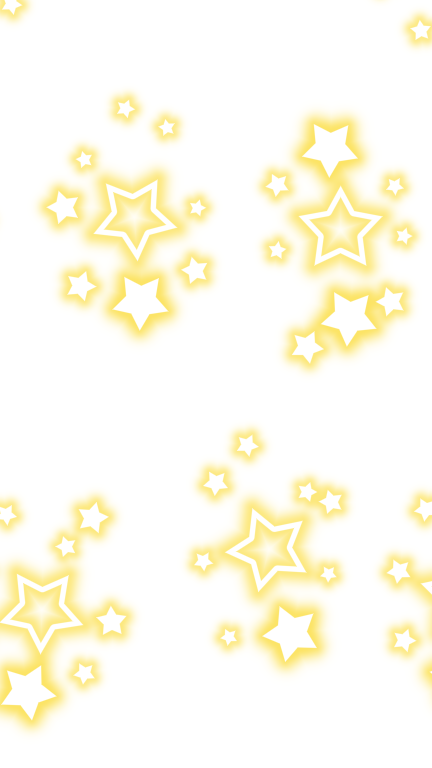
This pattern is drawn by a Shadertoy shader. Its source:

```glsl
// Clusters of white five-pointed stars with soft yellow halos on white.
// Each jittered grid cell holds one outlined star ringed by solid ones;
// halos are Gaussian falloffs of the star distance, lengths in canvas widths.

const float TAU = 6.28319;
const vec3 PAPER = vec3(1.0);
const vec3 HALO_COLOR = vec3(0.985, 0.87, 0.27);

const vec2 CELL = vec2(0.48, 0.80);       // spacing of clusters
const vec2 JITTER = vec2(0.03, 0.08);     // wander of a cluster centre
const float ROW_SHIFT = 0.18;             // sideways step of each row
const vec2 GRID_ORIGIN = vec2(-0.12, 0.03);

const int SATELLITES = 8;                 // solid stars per cluster
const float INNER_RATIO = 0.53;           // notch radius / tip radius
const float OUTLINE_RADIUS = 0.102;
const float STROKE = 0.0125;
const float BIG_RADIUS = 0.068;
const vec2 SMALL_RADIUS = vec2(0.020, 0.041);
const vec2 HALO_WIDTH = vec2(0.0175, 0.026);   // small, big
const vec2 HALO_STRENGTH = vec2(0.64, 0.82);   // small, big
const float OUTLINE_STRENGTH = 0.68;

vec3 hash3(vec3 p) {
    p = fract(p * vec3(0.1031, 0.1030, 0.0973) + 0.137);
    p += dot(p, p.yxz + 33.33);
    return fract((p.xxy + p.yxx) * p.zyx);
}

// Signed distance to a five-pointed star, negative inside
float starDistance(vec2 p, float radius, float turn) {
    float sector = TAU / 5.0;
    float a = mod(atan(p.x, p.y) + turn + 0.5 * sector, sector) - 0.5 * sector;
    vec2 q = length(p) * vec2(abs(sin(a)), cos(a)) - vec2(0.0, radius);
    vec2 edge = radius * (INNER_RATIO * vec2(sin(0.5 * sector), cos(0.5 * sector)) - vec2(0.0, 1.0));
    float t = clamp(dot(q, edge) / dot(edge, edge), 0.0, 1.0);
    return length(q - edge * t) * sign(q.y * edge.x - q.x * edge.y);
}

float halo(float d, float width) {
    float x = max(d, 0.0) / width;
    return exp(-x * x);
}

// ink.x collects white fill, ink.y the light left after all halos
void addShape(inout vec2 ink, float d, float haloAmount, float pixel) {
    ink.x = max(ink.x, 1.0 - smoothstep(-0.75 * pixel, 0.75 * pixel, d));
    ink.y *= 1.0 - haloAmount;
}

void addOutlineStar(inout vec2 ink, vec2 p, float turn, float pixel) {
    float d = starDistance(p, OUTLINE_RADIUS, turn);
    float band = abs(d + 0.5 * STROKE) - 0.5 * STROKE;
    addShape(ink, band, OUTLINE_STRENGTH * halo(band, HALO_WIDTH.y), pixel);
}

void addSolidStar(inout vec2 ink, vec2 p, float radius, float turn, float pixel) {
    float d = starDistance(p, radius, turn);
    // Rounder halo: stronger in the notches, weaker at the tips
    float soft = mix(d, length(p) - 0.72 * radius, 0.35);
    float size = smoothstep(SMALL_RADIUS.x, BIG_RADIUS, radius);
    float width = mix(HALO_WIDTH.x, HALO_WIDTH.y, size);
    float strength = mix(HALO_STRENGTH.x, HALO_STRENGTH.y, size);
    addShape(ink, d, strength * halo(soft, width), pixel);
}

void addCluster(inout vec2 ink, vec2 p, vec2 id, float pixel) {
    vec3 seed = hash3(vec3(id, 71.0));
    p -= (seed.xy * 2.0 - 1.0) * JITTER;
    addOutlineStar(ink, p, seed.z * TAU, pixel);

    // The big companion sits above or below, the rest fan round the other side
    float side = seed.z > 0.5 ? 1.0 : -1.0;
    float start = side * 0.25 * TAU + (seed.x - 0.5) * 0.6;
    for (int i = 0; i < SATELLITES; i++) {
        vec3 h = hash3(vec3(id, float(i) * 7.0 + 3.0));
        bool big = i == 0 || (i == SATELLITES / 2 && h.x > 0.65);
        float fan = i == 0 ? 0.0 : 1.0 + float(i - 1) * (TAU - 2.0) / float(SATELLITES - 2);
        float angle = start + fan + (h.y - 0.5) * 0.3;
        float stretch = big ? 1.25 : mix(1.0, 1.9, h.z);
        vec2 offset = mix(0.145, 0.165, h.x) * vec2(cos(angle), sin(angle) * stretch);
        float radius = big ? BIG_RADIUS : mix(SMALL_RADIUS.x, SMALL_RADIUS.y, h.x * h.x);
        addSolidStar(ink, p - offset, radius, (h.y + h.z) * TAU, pixel);
    }
}

void mainImage(out vec4 fragColor, in vec2 fragCoord) {
    float pixel = 1.0 / iResolution.x;
    vec2 p = fragCoord * pixel - GRID_ORIGIN;
    vec2 ink = vec2(0.0, 1.0);

    // Visit the neighbouring cells, whose stars may reach this point
    float baseRow = floor(p.y / CELL.y);
    for (int j = -1; j <= 1; j++) {
        float row = baseRow + float(j);
        vec2 q = p - vec2(row * ROW_SHIFT, 0.0);
        float baseColumn = floor(q.x / CELL.x);
        for (int i = -1; i <= 1; i++) {
            vec2 id = vec2(baseColumn + float(i), row);
            addCluster(ink, q - (id + 0.5) * CELL, id, pixel);
        }
    }

    vec3 color = mix(PAPER, HALO_COLOR, 1.0 - ink.y);
    fragColor = vec4(mix(color, PAPER, ink.x), 1.0);
}
```
